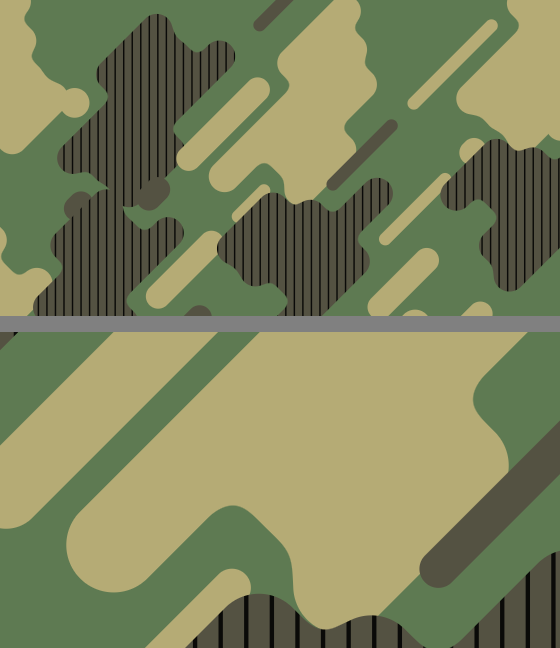
Top, the full canvas; bottom, a detail of the centre.
A Shadertoy shader for this pattern:

```glsl
// Camouflage of rounded diagonal bars in tan, brown and pinstriped brown on green.
// Rotated rows are cut into cells; each cell joins parallel capsules into one
// stepped blob with filleted corners, then fills free lane ends with small pieces.

const vec3 GREEN = vec3(0.37, 0.48, 0.32);
const vec3 TAN   = vec3(0.71, 0.67, 0.46);
const vec3 BROWN = vec3(0.33, 0.32, 0.26);
const vec3 BLACK = vec3(0.04, 0.04, 0.03);

const float CELL_LENGTH = 0.84;
const float ROW_PITCH   = 0.38;
const float LANE_PITCH  = 0.10;
const float LANE_RADIUS = 0.05;
const float LANE_LIMIT  = 0.81;

float hash(vec2 cell, float seed) {
    return fract(sin(dot(vec3(cell, seed), vec3(127.1, 311.7, 74.7))) * 43758.55);
}

float hashRange(vec2 cell, float seed, float low, float high) {
    return mix(low, high, hash(cell, seed));
}

// Capsule along x whose tips lie at start and end.
float capsule(vec2 p, float start, float end, float radius) {
    float first = start + radius;
    p.x -= clamp(p.x, first, max(first, end - radius));
    return length(p) - radius;
}

// Union of two distances with a circular fillet.
float filletUnion(float a, float b, float radius) {
    vec2 inner = max(radius - vec2(a, b), 0.0);
    return max(radius, min(a, b)) - length(inner);
}

float coverage(float dist, float pixel) {
    return clamp(0.5 - dist / pixel, 0.0, 1.0);
}

// Far tip of an outer lane; side is -1 or 1.
float outerEnd(vec2 cell, float side) {
    return hashRange(cell, 5.0 + side, 0.36, 0.68);
}

// Long core lane, two shorter outer lanes and sometimes a short fourth one.
float blob(vec2 p, vec2 cell) {
    float coreStart = hashRange(cell, 1.0, 0.03, 0.18);
    float coreEnd = hashRange(cell, 2.0, 0.64, LANE_LIMIT);
    float d = capsule(p, coreStart, coreEnd, LANE_RADIUS);
    for (float side = -1.0; side <= 1.0; side += 2.0) {
        vec2 q = p - vec2(0.0, side * LANE_PITCH);
        float start = hashRange(cell, 9.0 + side, 0.03, 0.25);
        float outer = capsule(q, start, outerEnd(cell, side), LANE_RADIUS);
        d = filletUnion(d, outer, LANE_RADIUS);
    }
    if (hash(cell, 12.0) < 0.6) {
        vec2 q = p - vec2(0.0, 2.0 * LANE_PITCH);
        float end = outerEnd(cell, 1.0) - hashRange(cell, 13.0, -0.04, 0.10);
        d = filletUnion(d, capsule(q, end - 0.28, end, LANE_RADIUS), LANE_RADIUS);
    }
    return d;
}

// Thin bar, wide bar or disc in the free end of an outer lane.
float smallPiece(vec2 p, vec2 cell, float side) {
    float kind = hash(cell, 16.0 + side);
    float start = outerEnd(cell, side) + 0.05;
    float radius = kind < 0.3 ? 0.02 : (kind < 0.75 ? 0.039 : 0.047);
    float end = kind < 0.75 ? LANE_LIMIT : start;
    return capsule(p - vec2(0.0, side * (LANE_PITCH + 0.02)), start, end, radius);
}

// Brown with evenly spaced vertical black lines.
vec3 pinstripes(float x, float pixel) {
    float pitch = 0.027;
    float lineDist = abs(fract(x / pitch) - 0.5) * pitch - 0.0023;
    return mix(BROWN, BLACK, coverage(lineDist, pixel));
}

// Paint one row of cells over the given colour.
vec3 paintRow(vec3 color, vec2 diagonal, float row, float x, float pixel) {
    float along = diagonal.x + CELL_LENGTH * hash(vec2(row, 3.0), 21.0);
    vec2 cell = vec2(floor(along / CELL_LENGTH), row);
    vec2 p = vec2(along - cell.x * CELL_LENGTH, diagonal.y - (row + 0.5) * ROW_PITCH);

    // Half of the cells are turned around.
    if (hash(cell, 22.0) > 0.5) p = vec2(CELL_LENGTH, 0.0) - p;

    for (float side = -1.0; side <= 1.0; side += 2.0) {
        vec3 pieceColor = hash(cell, 26.0 + side) < 0.55 ? TAN : BROWN;
        color = mix(color, pieceColor, coverage(smallPiece(p, cell, side), pixel));
    }

    // Tan and dark blobs alternate; most dark ones are striped.
    vec3 darkColor = hash(cell, 30.0) < 0.8 ? pinstripes(x, pixel) : BROWN;
    vec3 blobColor = mod(cell.x + cell.y, 2.0) < 0.5 ? TAN : darkColor;
    return mix(color, blobColor, coverage(blob(p, cell), pixel));
}

void mainImage(out vec4 fragColor, in vec2 fragCoord) {
    float pixel = 1.0 / iResolution.y;
    vec2 uv = fragCoord * pixel;
    vec2 diagonal = vec2(uv.x + uv.y, uv.y - uv.x) * sqrt(0.5);

    // Blobs may reach into the rows beside their own.
    float row = floor(diagonal.y / ROW_PITCH);
    vec3 color = GREEN;
    for (float k = 1.0; k >= -1.0; k -= 1.0) {
        color = paintRow(color, diagonal, row + k, uv.x, pixel);
    }
    fragColor = vec4(color, 1.0);
}
```
